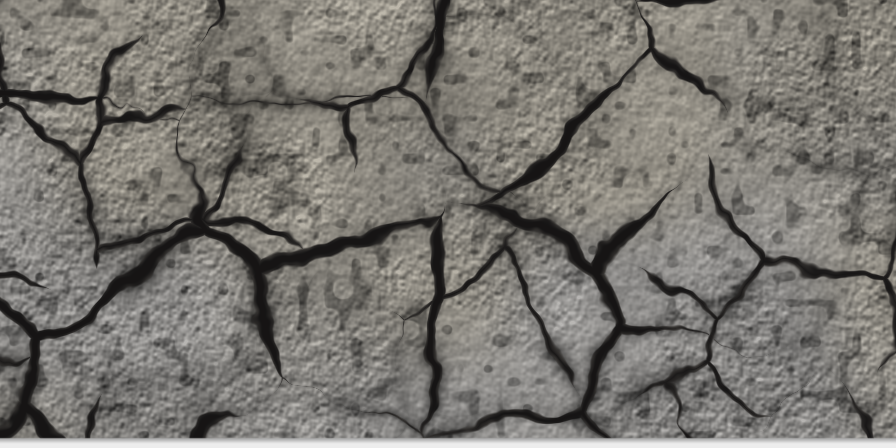
Write a Shadertoy shader that draws this texture.

```glsl
const vec3 CRACK_DARK = vec3(0.085, 0.08, 0.08);
const vec3 CRACK_WALL = vec3(0.22, 0.21, 0.20);
const vec3 WARM_TINT  = vec3(1.03, 1.0, 0.93);
const vec3 COOL_TINT  = vec3(1.01, 1.0, 0.985);
const vec3 PALE_EDGE  = vec3(0.93);
const vec2 LIGHT_DIR  = vec2(-0.5, 0.866);

float hash21(vec2 p) {
    vec3 q = fract(p.xyx * 0.1031);
    q += dot(q, q.yzx + 33.33);
    return fract((q.x + q.y) * q.z);
}

vec2 hash22(vec2 p) {
    return vec2(hash21(p + 17.3), hash21(p + 91.7));
}

float noise(vec2 p) {
    vec2 i = floor(p), f = fract(p);
    f = f * f * (3.0 - 2.0 * f);
    float low  = mix(hash21(i), hash21(i + vec2(1, 0)), f.x);
    float high = mix(hash21(i + vec2(0, 1)), hash21(i + vec2(1, 1)), f.x);
    return mix(low, high, f.y);
}

float fbm(vec2 p, int octaves) {
    float sum = 0.0, total = 0.0, amp = 1.0;
    for (int i = 0; i < octaves; i++) {
        sum += amp * noise(p);
        total += amp;
        amp *= 0.5;
        p = mat2(1.6, 1.2, -1.2, 1.6) * p + 7.1;
    }
    return sum / total;
}

vec2 warp(vec2 p, float freq, int octaves) {
    return vec2(fbm(p * freq + 3.7, octaves), fbm(p * freq + 58.2, octaves)) - 0.5;
}

// Distance to the nearest border between irregular cells of the given size
float cellBorder(vec2 p, vec2 size, float seed) {
    vec2 base = floor(p / size);
    vec2 nearest = vec2(0.0);
    float best = 1e3;
    for (int j = -1; j <= 1; j++)
    for (int i = -1; i <= 1; i++) {
        vec2 c = base + vec2(i, j);
        vec2 r = (c + 0.1 + 0.8 * hash22(c + seed)) * size - p;
        if (dot(r, r) < best) { best = dot(r, r); nearest = r; }
    }
    float border = 1e3;
    for (int j = -2; j <= 2; j++)
    for (int i = -2; i <= 2; i++) {
        vec2 c = base + vec2(i, j);
        vec2 r = (c + 0.1 + 0.8 * hash22(c + seed)) * size - p;
        vec2 across = r - nearest;
        if (dot(across, across) > 1e-5)
            border = min(border, dot(0.5 * (r + nearest), normalize(across)));
    }
    return border;
}

// Signed distance to the crack walls, negative inside; cracks taper and die out
float cracks(vec2 p) {
    vec2 q = p + 0.16 * warp(p, 4.0, 3) + 0.022 * warp(p, 26.0, 2);
    float mainWidth = mix(-0.003, 0.0145, smoothstep(0.2, 0.55, noise(p * 3.1 + 11.0)));
    float fineWidth = mix(-0.012, 0.007, smoothstep(0.42, 0.75, noise(p * 3.7 + 40.0)));
    float mainCrack = cellBorder(q, vec2(0.50, 0.36), 5.0) - mainWidth;
    float fineCrack = cellBorder(q + 0.13, vec2(0.34, 0.29), 63.0) - fineWidth;
    return min(mainCrack, fineCrack);
}

// Height of the crumbly soil: broad lumps, clods and fine grains
float soilHeight(vec2 p, float grit) {
    float grains = noise(p * 88.0) + 0.6 * noise(p.yx * 141.0 + 9.0);
    return 0.75 * fbm(p * 13.0, 3) + 0.35 * noise(p * 42.0) + grit * grains;
}

vec3 soilColor(vec2 p) {
    float grit = mix(0.45, 1.0, smoothstep(0.3, 0.6, fbm(p * 5.0 + 21.0, 2)));
    vec2 stepToLight = 0.0035 * LIGHT_DIR;
    float slope = soilHeight(p - stepToLight, grit) - soilHeight(p + stepToLight, grit);
    float tone = 0.535 + 0.25 * slope + 0.20 * (fbm(p * 4.0 + 30.0, 4) - 0.5);
    tone += 0.08 * (noise(p * 110.0 + 5.0) - 0.5);
    // Small shaded pits
    tone -= 0.16 * smoothstep(0.68, 0.85, noise(p * 34.0 + 77.0));
    float warmth = smoothstep(0.25, 0.7, 0.6 * p.y + 0.5 * noise(p * 3.0 + 8.0));
    return clamp(tone, 0.12, 0.72) * mix(COOL_TINT, WARM_TINT, warmth);
}

void mainImage(out vec4 fragColor, in vec2 fragCoord) {
    vec2 p = fragCoord / iResolution.y;
    float aa = 1.0 / iResolution.y;

    vec3 color = soilColor(p);
    float d = cracks(p);

    // Patchy shade where the soil sags toward a crack
    float sag = smoothstep(0.45, 0.75, noise(p * 6.0 + 14.0));
    color *= 1.0 - (0.12 + 0.38 * sag) * exp(-max(d, 0.0) / 0.016);

    // Crack interior with a rough, faintly lit wall
    float wall = smoothstep(-0.009, 0.0, d) * noise(p * 45.0 + 2.0);
    vec3 inside = mix(CRACK_DARK, CRACK_WALL, wall);
    color = mix(inside, color, smoothstep(-aa, 1.5 * aa, d));

    // Pale strip along the bottom with a soft shadow
    vec3 strip = PALE_EDGE * mix(1.0, 0.72, smoothstep(0.008, 0.022, p.y));
    color = mix(strip, color, smoothstep(0.022 - aa, 0.022 + aa, p.y));

    fragColor = vec4(color, 1.0);
}
```
